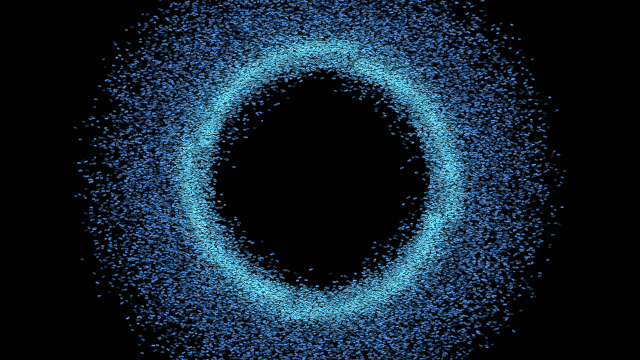
This background is drawn by a Shadertoy shader. Its source:

```glsl
// A ring of glowing cyan dashes around a dark disc, thinning into a blue halo.
// Jittered grid layers scatter short capsules; a polar density field with four
// overlapping spiral arcs decides which dashes exist and how hot they are.

const float TAU = 6.2831853;
const int LAYERS = 5;
const vec2 CELL = vec2(0.0115, 0.0075);
const vec3 BACKGROUND = vec3(0.002, 0.002, 0.006);
const vec3 HALO_BLUE = vec3(0.28, 0.53, 0.84);
const vec3 RING_CYAN = vec3(0.43, 0.88, 1.0);
const vec3 GLOW_BLUE = vec3(0.12, 0.36, 0.52);

// Integer hash: three random values in 0..1
vec3 hash3(ivec3 cell) {
    uvec3 v = uvec3(cell + 4096) * 1664525u + 1013904223u;
    v.x += v.y * v.z; v.y += v.z * v.x; v.z += v.x * v.y;
    v ^= v >> 16u;
    v.x += v.y * v.z; v.y += v.z * v.x; v.z += v.x * v.y;
    return vec3(v >> 8u) / 16777216.0;
}

float cornerGradient(ivec2 corner, vec2 offset) {
    float angle = TAU * hash3(ivec3(corner, 77)).x;
    return dot(vec2(cos(angle), sin(angle)), offset);
}

float gradientNoise(vec2 p) {
    vec2 f = fract(p);
    ivec2 i = ivec2(floor(p));
    vec2 u = f * f * f * (f * (f * 6.0 - 15.0) + 10.0);
    float low = mix(cornerGradient(i, f),
                    cornerGradient(i + ivec2(1, 0), f - vec2(1, 0)), u.x);
    float high = mix(cornerGradient(i + ivec2(0, 1), f - vec2(0, 1)),
                     cornerGradient(i + ivec2(1, 1), f - vec2(1, 1)), u.x);
    return mix(low, high, u.y);
}

float bell(float x, float center, float width) {
    float t = (x - center) / width;
    return exp(-t * t);
}

// Four arcs, each starting sharply and drifting outward clockwise,
// over a weaker continuous ring
float ringHeat(vec2 p) {
    float r = length(p);
    float phase = fract((0.205 - atan(p.y, p.x) / TAU) * 4.0);
    float arc = bell(r, mix(0.336, 0.374, phase), 0.026) * mix(1.0, 0.75, phase);
    return max(arc, 0.45 * bell(r, 0.35, 0.045));
}

// Chance that a dash exists at p
float dashDensity(vec2 p, float heat) {
    float r = length(p);
    float innerEdge = smoothstep(0.285, 0.325, r);
    float halo = 0.62 * (1.0 - smoothstep(0.36, 0.71, r));
    float strays = 0.18 * smoothstep(0.22, 0.31, r) * (1.0 - innerEdge);
    float diagonal = abs(2.0 * p.x * p.y) / max(r * r, 0.0001);
    return innerEdge * (halo + 0.7 * heat) + strays * diagonal;
}

float capsuleDistance(vec2 p, vec2 direction, float halfLength, float radius) {
    float along = clamp(dot(p, direction), -halfLength, halfLength);
    return length(p - direction * along) - radius;
}

// Brightest dash of one jittered grid layer
vec3 dashLayer(vec2 p, int layer, float softness) {
    vec2 shift = CELL * hash3(ivec3(layer, 5, 11)).xy;
    ivec2 home = ivec2(floor((p + shift) / CELL));
    vec3 light = vec3(0.0);
    for (int y = -1; y <= 1; y++)
    for (int x = -1; x <= 1; x++) {
        ivec2 cell = home + ivec2(x, y);
        vec3 place = hash3(ivec3(cell, layer));
        vec3 look = hash3(ivec3(cell, layer + 32));
        vec2 center = (vec2(cell) + place.xy) * CELL - shift;
        float heat = ringHeat(center);
        if (place.z > dashDensity(center, heat)) continue;

        float tilt = (look.x - 0.5) * 1.1;
        float d = capsuleDistance(p - center, vec2(cos(tilt), sin(tilt)),
                                  mix(0.0010, 0.0036, look.y), 0.0019);
        float coverage = clamp(0.55 - d / softness, 0.0, 1.0);
        float power = mix(mix(0.22, 1.1, look.z), 1.05, 0.75 * heat);
        light = max(light, mix(HALO_BLUE, RING_CYAN, sqrt(heat)) * power * coverage);
    }
    return light;
}

void mainImage(out vec4 fragColor, in vec2 fragCoord) {
    float pixel = 1.0 / iResolution.y;
    vec2 p = (fragCoord - 0.5 * iResolution.xy) * pixel;

    // Dashes, gently varied in soft clumps
    vec3 dashes = vec3(0.0);
    for (int layer = 0; layer < LAYERS; layer++)
        dashes = max(dashes, dashLayer(p, layer, 1.25 * pixel));
    dashes *= 1.04 + 0.2 * gradientNoise(p * 14.0);

    // Glow under the arcs
    float heat = ringHeat(p) * smoothstep(0.29, 0.335, length(p));
    vec3 color = BACKGROUND + GLOW_BLUE * heat * heat;
    fragColor = vec4(min(max(color, dashes), 1.0), 1.0);
}
```
